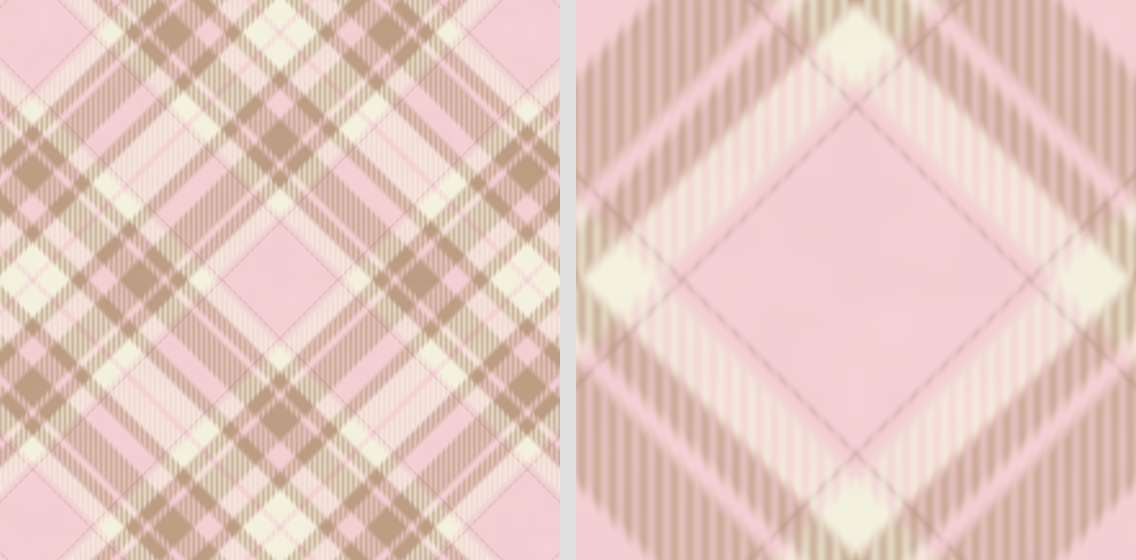
Left, the full canvas; right, a detail of the centre.
This pattern is drawn by a Shadertoy shader. Its source:

```glsl
// Soft diagonal tartan in pink, cream and tan, woven from two crossing thread sets.
// One mirrored stripe sequence colours both diagonals; a gentle vertical twill
// hatch decides which thread set shows on top, with a faint mottling of the cloth.

const vec3 PINK  = vec3(0.950, 0.815, 0.826);
const vec3 CREAM = vec3(0.958, 0.942, 0.872);
const vec3 TAN   = vec3(0.742, 0.615, 0.518);
const vec3 ROSE  = vec3(0.790, 0.650, 0.630);

const float SETT         = 0.883;   // length of one repeat along x + y
const float HATCH_COUNT  = 96.0;    // twill lines per repeat
const float HATCH_DEPTH  = 0.19;    // contrast of the twill, 0 to 0.5
const float EDGE_SOFT    = 0.0075;  // blur of the stripe edges
const float LINE_SOFT    = 0.0030;  // blur of the thin stitched line
const float LINE_OPACITY = 0.65;
const float EDGE_RAGGED  = 0.0015;  // twill steps on the stripe edges
const float MOTTLE       = 0.010;   // brightness variation of the cloth
const float MOTTLE_SCALE = 40.0;
const float TAU          = 6.2831853;

float hash(vec2 p) {
    return fract(sin(dot(p, vec2(127.1, 311.7))) * 43758.5453);
}

float valueNoise(vec2 p) {
    vec2 cell = floor(p);
    vec2 f = fract(p);
    f = f * f * (3.0 - 2.0 * f);
    float low  = mix(hash(cell), hash(cell + vec2(1.0, 0.0)), f.x);
    float high = mix(hash(cell + vec2(0.0, 1.0)), hash(cell + vec2(1.0, 1.0)), f.x);
    return mix(low, high, f.y);
}

// Coverage of a stripe between two distances, with soft edges
float stripe(float d, float start, float end, float soft) {
    return smoothstep(start - soft, start + soft, d)
         * (1.0 - smoothstep(end - soft, end + soft, d));
}

// Distance to the nearest sett centre: mirrors the sequence, 0 to SETT / 2
float foldSett(float t) {
    return abs(t - SETT * floor(t / SETT + 0.5));
}

// Thread colour at distance d from the middle of the wide pink field
vec3 threadColor(float d, float ragged) {
    float e = d + ragged;
    vec3 color = PINK;

    // Cream border and broad cream band
    float cream = stripe(e, 0.117, 0.168, EDGE_SOFT)
                + stripe(e, 0.368, 1.000, EDGE_SOFT);
    color = mix(color, CREAM, min(cream, 1.0));

    // Three tan stripes: narrow, wide, narrow
    float tans = stripe(e, 0.164, 0.197, EDGE_SOFT)
               + stripe(e, 0.214, 0.287, EDGE_SOFT)
               + stripe(e, 0.341, 0.374, EDGE_SOFT);
    color = mix(color, TAN, min(tans, 1.0));

    // Fine pink line through the cream band, stitched line round the pink field
    color = mix(color, PINK, 0.9 * stripe(d, 0.5 * SETT - 0.007, 1.0, 0.005));
    return mix(color, ROSE, LINE_OPACITY * stripe(d, 0.101, 0.106, LINE_SOFT));
}

void mainImage(out vec4 fragColor, in vec2 fragCoord) {
    vec2 p = (fragCoord - 0.5 * iResolution.xy) / iResolution.y;

    // Twill: vertical lines alternate between the two thread sets
    float twill = sin(TAU * HATCH_COUNT * p.x / SETT);
    float ragged = EDGE_RAGGED * twill;

    vec3 rising  = threadColor(foldSett(p.x - p.y), ragged);
    vec3 falling = threadColor(foldSett(p.x + p.y), -ragged);
    vec3 color = mix(rising, falling, 0.5 + HATCH_DEPTH * twill);

    // Faint mottling
    color += MOTTLE * (valueNoise(p * MOTTLE_SCALE) - 0.5);

    fragColor = vec4(clamp(color, 0.0, 1.0), 1.0);
}
```
